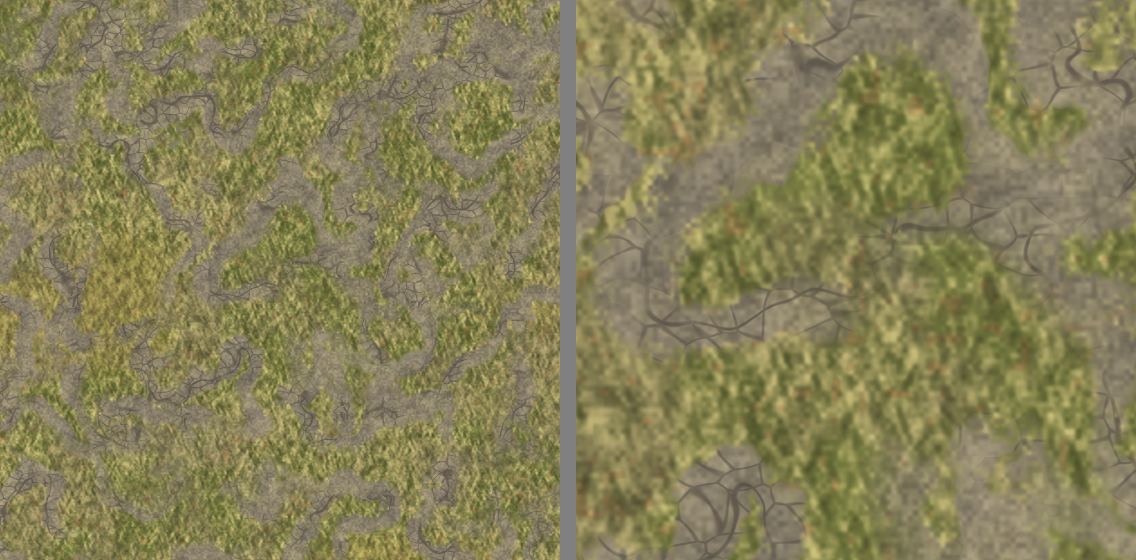
Left, the full canvas; right, a detail of the centre.
A WebGL 2 fragment shader for this texture:

```glsl
#version 300 es
precision highp float;
// Dry meadow seen from above, crossed by meandering bands of cracked rock.
// Grass is layered slanted noise tinted by soft patches; the rock follows the
// zero contours of two warped noise fields, with fissures and faceted cells.
uniform vec2 u_resolution;
out vec4 fragColor;

const vec3 GRASS_GREEN = vec3(0.455, 0.475, 0.245);
const vec3 GRASS_STRAW = vec3(0.610, 0.575, 0.365);
const vec3 GRASS_BROWN = vec3(0.530, 0.485, 0.340);
const vec3 GRASS_GOLD  = vec3(0.585, 0.535, 0.275);
const vec3 FLECK_RUST  = vec3(0.560, 0.430, 0.260);
const vec3 ROCK_GREY   = vec3(0.510, 0.472, 0.415);
const vec3 ROCK_PALE   = vec3(0.640, 0.595, 0.470);
const vec3 ROCK_CRACK  = vec3(0.310, 0.280, 0.260);
const float BAND_FREQ  = 6.0;    // meanders across the canvas
const float BAND_WIDTH = 0.0165; // half width of a rock band
const float CELL_FREQ  = 44.0;   // rock facets across the canvas
const float BLADE_FREQ = 215.0;  // grass blades across the canvas

vec2 hash2(vec2 cell) {
  uvec2 v = uvec2(ivec2(cell) + 32768) * 1664525u + 1013904223u;
  v.x += v.y * 1664525u;
  v.y += v.x * 1664525u;
  v ^= v >> 16u;
  v.x += v.y * 1664525u;
  v.y += v.x * 1664525u;
  v ^= v >> 16u;
  return vec2(v & 65535u) / 65535.0;
}

float valueNoise(vec2 p) {
  vec2 i = floor(p), f = fract(p);
  f = f * f * (3.0 - 2.0 * f);
  return mix(mix(hash2(i).x, hash2(i + vec2(1, 0)).x, f.x),
             mix(hash2(i + vec2(0, 1)).x, hash2(i + 1.0).x, f.x), f.y);
}

float slope(vec2 cell, vec2 offset) {
  float angle = 6.2832 * hash2(cell).x;
  return dot(vec2(cos(angle), sin(angle)), offset);
}

float gradientNoise(vec2 p) {
  vec2 i = floor(p), f = fract(p), e = vec2(1, 0);
  vec2 u = f * f * f * (f * (f * 6.0 - 15.0) + 10.0);
  return mix(mix(slope(i, f), slope(i + e, f - e), u.x),
             mix(slope(i + e.yx, f - e.yx), slope(i + 1.0, f - 1.0), u.x), u.y);
}

float fbm(vec2 p) {
  float sum = 0.0, amp = 0.55;
  for (int i = 0; i < 3; i++) {
    sum += amp * valueNoise(p);
    p = p * 2.07 + 17.3;
    amp *= 0.5;
  }
  return sum / 0.9625;
}

vec2 warp(vec2 p, float freq) {
  return vec2(gradientNoise(p * freq), gradientNoise(p * freq + 41.7));
}

float bandField(vec2 p) {
  return gradientNoise(p * BAND_FREQ) + 0.35 * gradientNoise(p * BAND_FREQ * 2.2 + 7.3);
}

// Signed offset from the band centre, in half widths
float bandOffset(vec2 p) {
  const float e = 0.003;
  float f = bandField(p);
  vec2 grad = vec2(bandField(p + vec2(e, 0)) - f, bandField(p + vec2(0, e)) - f) / e;
  return f / (length(grad) + 1.2) / BAND_WIDTH;
}

// Gap between the two nearest cell points, and the tone of the nearest cell
vec2 facets(vec2 p) {
  vec2 i = floor(p), f = fract(p);
  float near = 9.0, next = 9.0, tone = 0.0;
  for (int y = -1; y <= 1; y++)
    for (int x = -1; x <= 1; x++) {
      vec2 o = vec2(x, y), h = hash2(i + o);
      float d = length(o + h - f);
      if (d < near) { next = near; near = d; tone = fract(h.x * 7.0 + h.y * 3.0); }
      else next = min(next, d);
    }
  return vec2(next - near, tone);
}

float blades(vec2 p, float lean, float freq) {
  return valueNoise(vec2(p.x + lean * p.y, p.y * 0.42) * freq);
}

vec3 grassColor(vec2 p, float grain) {
  vec2 q = p + 0.006 * warp(p, 22.0);
  float tone = 0.40 * blades(q, 0.35, BLADE_FREQ)
             + 0.35 * blades(q + 3.1, -0.4, BLADE_FREQ * 0.85) + 0.25 * grain - 0.5;
  float straw = 0.36 + 2.2 * tone + 1.7 * (fbm(p * 9.0 + 5.0) - 0.5);
  vec3 c = mix(GRASS_GREEN, GRASS_STRAW, clamp(straw, 0.0, 1.0));
  c = mix(c, GRASS_BROWN, 0.6 * smoothstep(0.42, 0.72, fbm(p * 17.0 + 31.0)));
  c = mix(c, GRASS_GOLD, 0.65 * smoothstep(0.72, 0.88, valueNoise(q * 4.5 + 12.0)));
  c = mix(c, GRASS_STRAW, 0.5 * smoothstep(0.68, 0.92, valueNoise(q * vec2(17, 11) + 60.0)));
  c = mix(c, FLECK_RUST, 0.5 * smoothstep(0.74, 0.9, valueNoise(p * 125.0 + 9.0)));
  return c * (1.0 + 0.85 * tone);
}

vec3 rockColor(vec2 p, float offset, float grain, float px) {
  vec2 cell = facets((p + 0.012 * warp(p, 30.0)) * CELL_FREQ * vec2(1.0, 1.25));
  float pale = 0.9 * (fbm(p * 24.0 + 80.0) - 0.36) + 0.45 * (cell.y - 0.4);
  vec3 c = mix(ROCK_GREY, ROCK_PALE, clamp(pale + 0.15, 0.0, 1.0));
  c *= 1.0 + 0.22 * (grain - 0.5) + 0.3 * (fbm(p * 90.0) - 0.5) - 0.06 * offset;
  // Joints between facets and one broken fissure along the band
  float open = smoothstep(0.42, 0.62, fbm(p * 19.0 + 23.0));
  float joint = 1.0 - smoothstep(0.02, 0.10 + px * CELL_FREQ, cell.x);
  float fissure = abs(offset - 0.3 - 1.3 * gradientNoise(p * 24.0));
  fissure = 1.0 - smoothstep(0.03, 0.10 + px / BAND_WIDTH, fissure);
  return mix(c, ROCK_CRACK, open * max(0.55 * joint, 0.7 * fissure));
}

void main() {
  float px = 1.0 / min(u_resolution.x, u_resolution.y);
  vec2 p = gl_FragCoord.xy * px;
  float grain = valueNoise(p * 310.0);

  // Two families of bands, each fading in and out along its length
  vec2 bent = p + 0.024 * warp(p, 13.0) + 0.006 * warp(p, 48.0);
  float ragged = 1.5 * (fbm(p * 42.0) - 0.5) + 0.5 * (grain - 0.5);
  float cover = 0.0, offset = 0.0;
  for (int i = 0; i < 2; i++) {
    vec2 shift = vec2(3.7, 8.2) * float(i + 1);
    float side = bandOffset(bent + shift);
    float presence = smoothstep(0.30, 0.52, fbm(p * 6.5 + shift * 5.0));
    float rock = presence * (1.0 - smoothstep(0.55, 1.25, abs(side) + ragged));
    if (rock > cover) { cover = rock; offset = side; }
  }

  vec3 color = grassColor(p, grain);
  color = mix(color, rockColor(p, offset, grain, px), 0.92 * cover);
  fragColor = vec4(color, 1.0);
}
```
